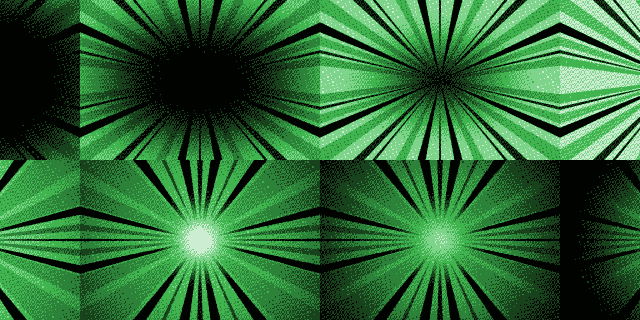
A WebGL 2 fragment shader for this background:

```glsl
#version 300 es
precision highp float;

uniform vec2 u_resolution;
out vec4 fragColor;

const vec2 TILE = vec2(0.75, 0.5);
const float DITHER_ROWS = 256.0;

// Gaps between rays: centre angle, half width (degrees), depth
const vec3 DARK_GAPS[9] = vec3[9](
    vec3(9.0, 2.2, 0.35), vec3(13.3, 0.7, 0.9), vec3(18.0, 2.0, 0.3),
    vec3(23.7, 2.0, 1.0), vec3(33.0, 3.0, 0.3), vec3(44.5, 2.0, 0.9),
    vec3(50.5, 0.7, 0.95), vec3(64.0, 3.0, 0.3), vec3(77.0, 2.8, 1.0));
const vec3 GLOW_GAPS[9] = vec3[9](
    vec3(0.0, 0.6, 1.0), vec3(6.0, 1.6, 0.45), vec3(13.8, 1.9, 1.0),
    vec3(21.0, 4.5, 0.25), vec3(39.0, 8.0, 0.2), vec3(53.0, 3.0, 1.0),
    vec3(65.5, 1.2, 0.65), vec3(79.0, 3.5, 1.0), vec3(90.0, 2.0, 0.95));

float band(float angle, float centre, float halfWidth, float soft) {
    return 1.0 - smoothstep(-soft, soft, abs(angle - centre) - halfWidth);
}

// Brightness of mirrored rays around the tile centre
float rays(vec2 p, vec3 gaps[9]) {
    float angle = degrees(atan(abs(p.y), abs(p.x) + 1e-5));
    float soft = 0.12 / (length(p) + 0.01);
    float light = 1.0;
    for (int i = 0; i < 9; i++) {
        light *= 1.0 - gaps[i].z * band(angle, gaps[i].x, gaps[i].y, soft);
    }
    return light;
}

// Dark core that opens further in each column
float darkBurst(vec2 p, float column) {
    float radius = length(2.0 * p / TILE);
    float start = 0.75 - 0.43 * column;
    float level = (3.0 + 0.55 * column) * smoothstep(start, start + 1.0, radius);
    float seam = band(degrees(atan(abs(p.y), abs(p.x) + 1e-5)), 90.0, 0.7, 0.5);
    return level * rays(p, DARK_GAPS) * (1.0 - seam);
}

// Bright core that fades further in each column
float glowBurst(vec2 p, float column) {
    float d = length(p);
    float reach = 0.85 - 0.17 * column;
    float body = (3.7 - 0.45 * column) * (1.0 - smoothstep(0.1, reach, d));
    float glow = (3.2 - 0.85 * column) * exp(-d * d / 0.0036);
    float light = mix(1.0, rays(p, GLOW_GAPS), smoothstep(0.04, 0.16, d));
    return body * light + max(glow, 0.0);
}

float ditherNoise(vec2 cell) {
    return fract(52.9829 * fract(dot(cell, vec2(0.06711, 0.00584))));
}

vec3 greenRamp(float level) {
    vec3 color = vec3(0.005, 0.01, 0.005);
    color = mix(color, vec3(0.09, 0.26, 0.11), step(1.0, level));
    color = mix(color, vec3(0.17, 0.51, 0.22), step(2.0, level));
    color = mix(color, vec3(0.25, 0.71, 0.31), step(3.0, level));
    color = mix(color, vec3(0.49, 0.83, 0.54), step(4.0, level));
    return mix(color, vec3(0.80, 0.93, 0.82), step(5.0, level));
}

void main() {
    vec2 uv = gl_FragCoord.xy / u_resolution.y;

    // Two rows of tiles, shifted sideways
    vec2 grid = (uv - vec2(0.25, 0.0)) / TILE;
    vec2 local = (fract(grid) - 0.5) * TILE;
    float column = floor(grid.x) + 1.0;

    float level = uv.y > 0.5 ? darkBurst(local, column) : glowBurst(local, column);

    // Grain between neighbouring shades
    float grain = ditherNoise(floor(uv * DITHER_ROWS));
    fragColor = vec4(greenRamp(level + grain), 1.0);
}
```
